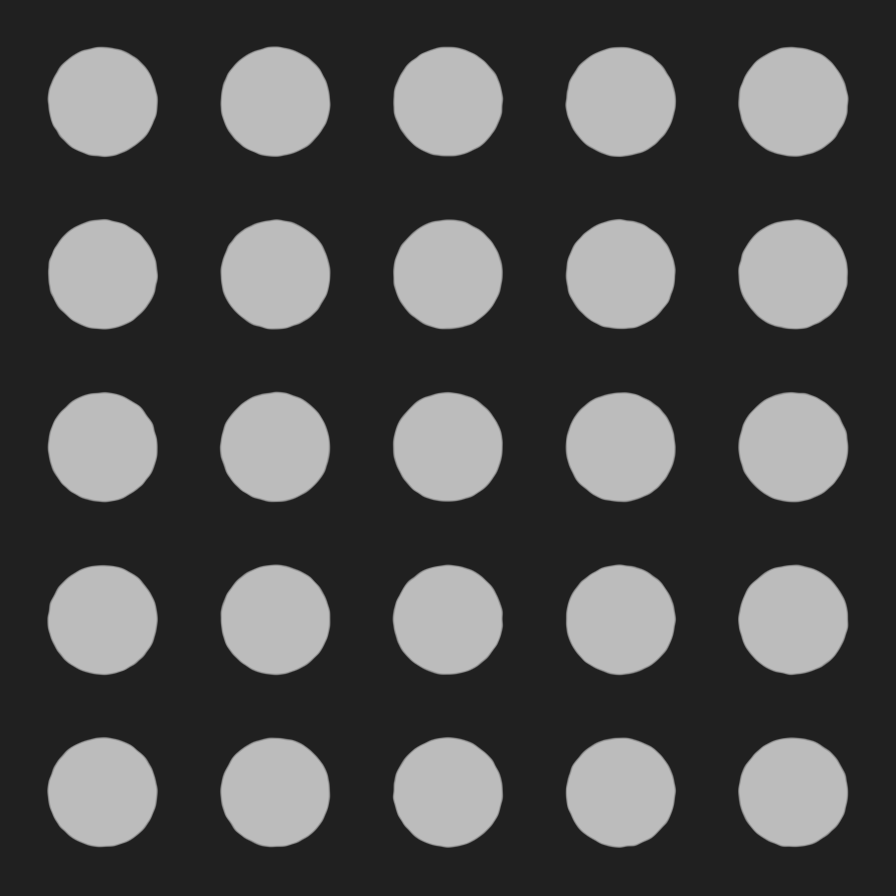
Reproduce this pattern procedurally as a WebGL 1 fragment shader.

```glsl
precision highp float;

uniform vec2 u_resolution;

#define PITCH 0.1927
#define GRID_CENTRE vec2(0.5, 0.501)
#define RADIUS 0.0614
#define RIM_WIDTH 0.0024
#define WOBBLE 0.0011
#define WOBBLE_SCALE 110.0
#define GROUND vec3(0.127)
#define DOT_FILL vec3(0.738)
#define DOT_RIM vec3(0.50)

float hash(vec2 p) {
  vec3 q = fract(vec3(p.xyx) * 0.1031);
  q += dot(q, q.yzx + 33.33);
  return fract((q.x + q.y) * q.z);
}

float valueNoise(vec2 p) {
  vec2 i = floor(p);
  vec2 f = fract(p);
  f = f * f * (3.0 - 2.0 * f);
  float low = mix(hash(i), hash(i + vec2(1.0, 0.0)), f.x);
  float high = mix(hash(i + vec2(0.0, 1.0)), hash(i + 1.0), f.x);
  return mix(low, high, f.y);
}

void main() {
  float side = min(u_resolution.x, u_resolution.y);
  vec2 uv = (gl_FragCoord.xy - 0.5 * u_resolution) / side + 0.5;
  float pixel = 1.0 / side;

  // Square lattice with one dot centred in each cell
  vec2 local = (fract((uv - GRID_CENTRE) / PITCH + 0.5) - 0.5) * PITCH;

  // Slightly uneven cut, different on every dot
  float wobble = (valueNoise(uv * WOBBLE_SCALE) - 0.5) * WOBBLE;
  float dist = length(local) - RADIUS + wobble;

  // Flat fill with a thin, soft grey rim
  float coverage = 1.0 - smoothstep(-0.75 * pixel, 0.75 * pixel, dist);
  float rim = smoothstep(-max(RIM_WIDTH, pixel), 0.0, dist);
  vec3 dotColour = mix(DOT_FILL, DOT_RIM, rim);

  gl_FragColor = vec4(mix(GROUND, dotColour, coverage), 1.0);
}
```
